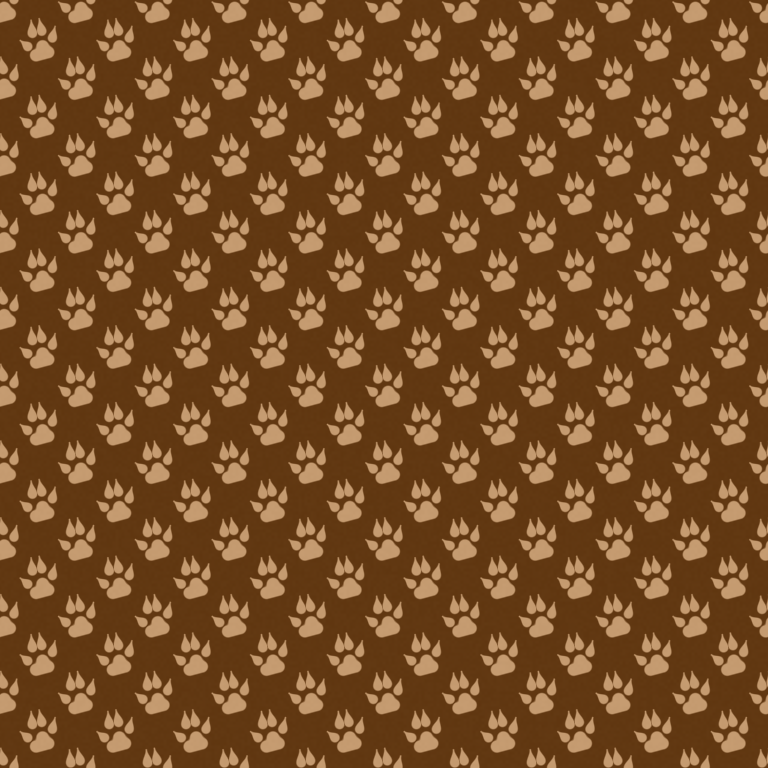
This pattern is drawn by a Shadertoy shader. Its source:

```glsl
const float REPEATS = 10.0;      // paws across and down, per sublattice
const float EDGE = 0.013;        // half width of the soft outline, in cells
const float CLAW_RADIUS = 0.009;
const float PAD_BLEND = 0.045;
const float GRAIN_CELLS = 256.0;
const float GRAIN = 0.012;
const vec3 GROUND = vec3(0.380, 0.218, 0.068);
const vec3 PAW = vec3(0.772, 0.608, 0.440);

float hash(vec2 p) {
    vec3 q = fract(vec3(p.xyx) * 0.1031);
    q += dot(q, q.yzx + 33.33);
    return fract((q.x + q.y) * q.z);
}

// Value noise that wraps after the given period
float wrappedNoise(vec2 p, float period) {
    vec2 i = floor(p), f = fract(p);
    f = f * f * (3.0 - 2.0 * f);
    vec2 a = mod(i, period), b = mod(i + 1.0, period);
    return mix(mix(hash(a), hash(vec2(b.x, a.y)), f.x),
               mix(hash(vec2(a.x, b.y)), hash(b), f.x), f.y);
}

float smoothMin(float a, float b, float k) {
    float h = max(k - abs(a - b), 0.0) / k;
    return min(a, b) - 0.25 * k * h * h;
}

// Rounded stroke whose radius eases from base to tip
float taper(vec2 p, vec2 base, vec2 tip, float baseRadius, float tipRadius) {
    vec2 axis = tip - base;
    float h = clamp(dot(p - base, axis) / dot(axis, axis), 0.0, 1.0);
    return length(p - base - axis * h) - mix(baseRadius, tipRadius, smoothstep(0.0, 1.0, h));
}

float toe(vec2 p, vec2 base, vec2 tip, float radius) {
    return taper(p, base, tip, radius, CLAW_RADIUS);
}

float paw(vec2 p) {
    // Heel pad: a tilted bar with a hump on top
    float bar = taper(p, vec2(-0.030, -0.220), vec2(0.130, -0.180), 0.080, 0.078);
    float hump = length(p - vec2(0.055, -0.105)) - 0.082;
    float d = smoothMin(bar, hump, PAD_BLEND);

    // Four clawed toes, left to right
    d = min(d, toe(p, vec2(-0.139, -0.106), vec2(-0.235, -0.028), 0.061));
    d = min(d, toe(p, vec2(-0.078, 0.068), vec2(-0.095, 0.235), 0.063));
    d = min(d, toe(p, vec2(0.043, 0.095), vec2(0.010, 0.255), 0.062));
    d = min(d, toe(p, vec2(0.182, 0.005), vec2(0.217, 0.155), 0.060));
    return d;
}

// Offset from the nearest whole-number site
vec2 toSite(vec2 p) {
    return p - floor(p + 0.5);
}

void mainImage(out vec4 fragColor, in vec2 fragCoord) {
    vec2 uv = fragCoord / iResolution.xy;
    vec2 cell = uv * REPEATS;

    // Two interleaved square lattices give the staggered rows
    float d = min(paw(toSite(cell)), paw(toSite(cell + 0.5)));
    float soft = max(EDGE, 0.6 * REPEATS / iResolution.y);
    vec3 color = mix(GROUND, PAW, smoothstep(soft, -soft, d));

    // Faint print grain
    color += GRAIN * (wrappedNoise(uv * GRAIN_CELLS, GRAIN_CELLS) - 0.5);
    fragColor = vec4(color, 1.0);
}
```
